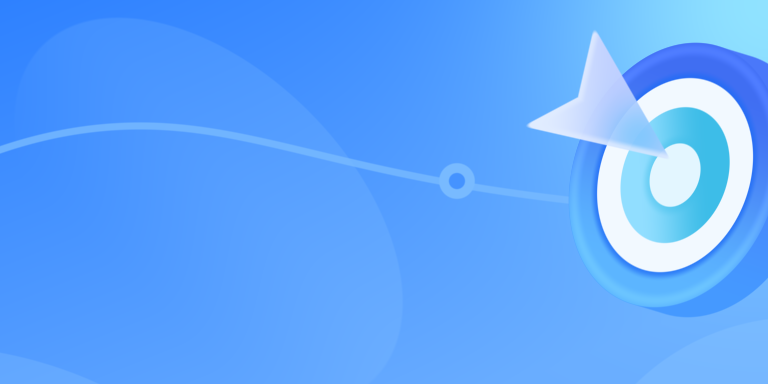
A WebGL 1 fragment shader for this background:

```glsl
precision highp float;
// Blue gradient backdrop with soft curves, a ringed path, and a tilted target struck by a glassy arrow.
uniform vec2 u_resolution;

// Backdrop
const vec3 DEEP_BLUE = vec3(0.18, 0.505, 1.0);
const vec3 SOFT_BLUE = vec3(0.41, 0.675, 1.0);
const vec3 GLOW_CYAN = vec3(0.61, 0.94, 1.0);
const vec3 PALE_BLUE = vec3(0.62, 0.83, 1.0);
const vec2 GLOW_POS = vec2(2.0, 1.0);
const vec2 LOBE_POS = vec2(0.543, 0.448);
const vec2 LOBE_RADII = vec2(0.612, 0.37);

// Path and its marker
const vec3 PATH_COLOR = vec3(0.47, 0.73, 1.0);
const vec3 MARKER_HOLE = vec3(0.27, 0.575, 1.0);
const vec2 PATH_PEAK = vec2(0.365, 0.672);
const float PATH_HALF_WIDTH = 0.0092;
const vec2 MARKER_POS = vec2(1.19, 0.5286);
const float MARKER_RADIUS = 0.0465;
const float HOLE_RADIUS = 0.021;

// Target
const vec2 TARGET_POS = vec2(1.758, 0.544);
const vec2 TARGET_DEPTH = vec2(0.086, -0.026);
const vec2 MAJOR_AXIS = vec2(0.352, 0.936);
const float SQUASH = 0.745;
const float RIM_RADIUS = 0.354;
const float WHITE_RADIUS = 0.26;
const float CYAN_RADIUS = 0.182;
const float BULL_RADIUS = 0.085;
const vec3 RIM_TOP = vec3(0.25, 0.43, 0.95);
const vec3 RIM_LOW = vec3(0.36, 0.71, 1.0);
const vec3 SIDE_TOP = vec3(0.29, 0.47, 0.98);
const vec3 SIDE_LOW = vec3(0.27, 0.6, 1.0);
const vec3 GROOVE = vec3(0.12, 0.42, 0.96);
const vec3 RING_WHITE = vec3(0.95, 0.975, 1.0);
const vec3 CYAN_DARK = vec3(0.24, 0.74, 0.91);
const vec3 CYAN_LIGHT = vec3(0.57, 0.87, 1.0);

// Arrow corners, counterclockwise
const vec2 ARROW_LEFT = vec2(1.362, 0.671);
const vec2 ARROW_TIP = vec2(1.746, 0.584);
const vec2 ARROW_TOP = vec2(1.547, 0.93);
const vec2 ARROW_NOTCH = vec2(1.505, 0.747);
const vec3 ARROW_WHITE = vec3(0.91, 0.94, 1.0);
const vec3 ARROW_LILAC = vec3(0.77, 0.82, 1.0);
const vec3 ARROW_CYAN = vec3(0.47, 0.77, 0.99);

// Coverage of a shape from its signed distance
float fill(float dist) {
  float pixel = 1.0 / u_resolution.y;
  return 1.0 - smoothstep(-pixel, pixel, dist);
}

// Signed distance to the line a-b, positive on its right
float edge(vec2 p, vec2 a, vec2 b) {
  vec2 dir = normalize(b - a);
  return dot(p - a, vec2(dir.y, -dir.x));
}

float smoothMax(float a, float b, float k) {
  float h = max(k - abs(a - b), 0.0) / k;
  return max(a, b) + 0.25 * h * h * k;
}

float pathHeight(float x) {
  float d = x - PATH_PEAK.x;
  float right = max(d, 0.0);
  return PATH_PEAK.y - 0.468 * d * d / (1.0 + 1.62 * right * right);
}

// Plane of the target face, where its rings become circles
vec2 toFace(vec2 v) {
  return vec2(dot(v, vec2(MAJOR_AXIS.y, -MAJOR_AXIS.x)) / SQUASH, dot(v, MAJOR_AXIS));
}

vec3 backdrop(vec2 p) {
  float slope = 0.75 * (1.0 - p.y) + 0.3 * p.x;
  vec3 color = mix(DEEP_BLUE, SOFT_BLUE, clamp(slope / 1.15, 0.0, 1.0));
  vec2 toGlow = p - GLOW_POS;
  color = mix(color, GLOW_CYAN, 0.85 * exp(-3.0 * dot(toGlow, toGlow)));

  // Diagonal lobe that fades toward the lower left
  vec2 v = p - LOBE_POS;
  vec2 lobe = vec2(v.x - v.y, v.x + v.y) * 0.7071;
  float lobeDist = (length(lobe / LOBE_RADII) - 1.0) * LOBE_RADII.y;
  float lobeFade = smoothstep(-0.3, 0.15, lobe.y);
  color = mix(color, PALE_BLUE, 0.15 * lobeFade * fill(lobeDist));

  // Corner hills
  color = mix(color, PALE_BLUE, 0.2 * fill(length(p - vec2(-0.2, -1.0)) - 1.1));
  return mix(color, PALE_BLUE, 0.22 * fill(length(p - vec2(2.08, -0.432)) - 0.606));
}

vec3 addPath(vec3 color, vec2 p) {
  float slope = (pathHeight(p.x + 0.005) - pathHeight(p.x - 0.005)) * 100.0;
  float dist = abs(p.y - pathHeight(p.x)) / sqrt(1.0 + slope * slope);
  color = mix(color, PATH_COLOR, 0.8 * fill(dist - PATH_HALF_WIDTH));
  float radius = length(p - MARKER_POS);
  color = mix(color, PATH_COLOR, fill(radius - MARKER_RADIUS));
  return mix(color, MARKER_HOLE, fill(radius - HOLE_RADIUS));
}

vec3 addTarget(vec3 color, vec2 p) {
  vec2 q = toFace(p - TARGET_POS);
  vec2 depth = toFace(TARGET_DEPTH);
  float along = clamp(dot(q, depth) / dot(depth, depth), 0.0, 1.0);
  float radius = length(q);
  float light = smoothstep(-0.3, 0.3, p.y - TARGET_POS.y + 0.35 * (p.x - TARGET_POS.x));

  // Swept side, rounded rim and groove
  color = mix(color, mix(SIDE_LOW, SIDE_TOP, light), fill(length(q - depth * along) - RIM_RADIUS));
  float bevel = smoothstep(0.025, 0.0, abs(radius - RIM_RADIUS + 0.018));
  vec3 rim = mix(RIM_LOW, RIM_TOP, light) + 0.06 * bevel;
  color = mix(color, rim, fill(radius - RIM_RADIUS));
  color = mix(color, GROOVE, 0.75 * smoothstep(0.285, WHITE_RADIUS, radius));

  // Face rings
  color = mix(color, RING_WHITE, fill(radius - WHITE_RADIUS));
  vec3 cyan = mix(CYAN_LIGHT, CYAN_DARK, smoothstep(-0.15, 0.13, q.x + 0.6 * q.y));
  color = mix(color, cyan, fill(radius - CYAN_RADIUS));
  color = mix(color, CYAN_DARK, 0.4 * smoothstep(0.115, BULL_RADIUS, radius));
  return mix(color, RING_WHITE - vec3(0.06, 0.01, 0.0), fill(radius - BULL_RADIUS));
}

vec3 addArrow(vec3 color, vec2 p) {
  float bottom = edge(p, ARROW_LEFT, ARROW_TIP);
  float right = edge(p, ARROW_TIP, ARROW_TOP);
  float back = min(edge(p, ARROW_TOP, ARROW_NOTCH), edge(p, ARROW_NOTCH, ARROW_LEFT));
  float dist = smoothMax(smoothMax(bottom, right, 0.012), back, 0.018);

  // Frosted body, cyan refraction near the tip, bright thick edges
  vec3 body = mix(ARROW_LILAC, ARROW_WHITE, smoothstep(1.62, 1.4, p.x));
  float refraction = exp(-130.0 * dot(p - vec2(1.665, 0.645), p - vec2(1.665, 0.645)));
  body = mix(body, ARROW_CYAN, 0.85 * refraction);
  float shine = smoothstep(-0.022, -0.004, max(bottom, back));
  body = mix(body, ARROW_WHITE, 0.7 * shine);
  return mix(color, body, 0.94 * fill(dist));
}

void main() {
  vec2 p = gl_FragCoord.xy / u_resolution.y;
  vec3 color = addPath(backdrop(p), p);
  color = addArrow(addTarget(color, p), p);
  gl_FragColor = vec4(color, 1.0);
}
```
